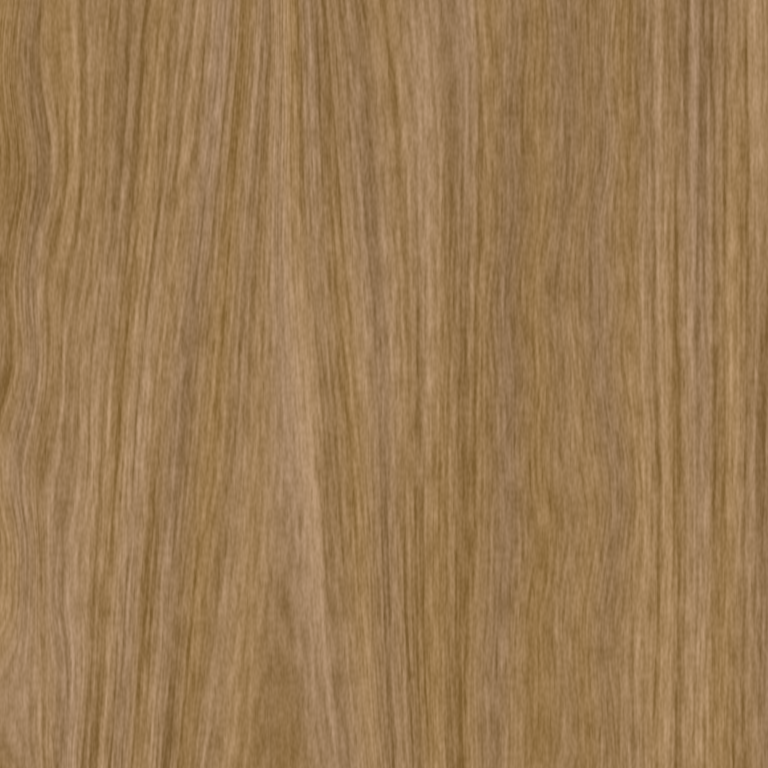
A WebGL 2 fragment shader for this texture:

```glsl
#version 300 es
precision highp float;

uniform vec2 u_resolution;
out vec4 fragColor;

// Unit gradient vector for a lattice cell
vec2 latticeGradient(ivec2 cell) {
    uint h = uint(cell.x) * 1597334677u ^ uint(cell.y) * 3812015801u;
    h = (h ^ (h >> 15u)) * 2246822519u;
    h = (h ^ (h >> 13u)) * 3266489917u;
    h ^= h >> 16u;
    float angle = float(h & 65535u) / 65536.0 * 6.28318;
    return vec2(cos(angle), sin(angle));
}

// Gradient noise, roughly -0.7 to 0.7
float gradientNoise(vec2 p) {
    vec2 base = floor(p);
    vec2 f = p - base;
    ivec2 cell = ivec2(base);
    vec2 w = f * f * f * (f * (f * 6.0 - 15.0) + 10.0);
    float a = dot(latticeGradient(cell), f);
    float b = dot(latticeGradient(cell + ivec2(1, 0)), f - vec2(1, 0));
    float c = dot(latticeGradient(cell + ivec2(0, 1)), f - vec2(0, 1));
    float d = dot(latticeGradient(cell + ivec2(1, 1)), f - vec2(1, 1));
    return mix(mix(a, b, w.x), mix(c, d, w.x), w.y);
}

float gaussian(float x, float width) {
    return exp(-x * x / (width * width));
}

void main() {
    vec2 uv = gl_FragCoord.xy / min(u_resolution.x, u_resolution.y);
    float x = uv.x, y = uv.y;

    // Zones: curly figure at the left, calm board right of the middle
    float curly = 1.0 - smoothstep(0.0, 0.15, x);
    float calm = smoothstep(0.6, 0.69, x) * (1.0 - smoothstep(0.79, 0.86, x));

    // Grain coordinate: lines lean towards a central arch, then run straight
    float side = x - 0.365 + 0.012 * gradientNoise(vec2(x * 4.0, y * 2.5) + 7.3);
    float spread = sqrt(side * side + 0.0003);
    float lean = (0.05 + 0.06 * smoothstep(0.0, 0.12, spread))
               * (1.0 - smoothstep(0.4, 0.62, x)) * (0.4 + 0.6 * smoothstep(0.0, 0.3, x));
    float rise = lean * (y - 0.5);
    float grain = side + rise * side / spread;
    grain += 0.06 * (curly + 0.4 * calm) * gradientNoise(vec2(x * 9.0, y * 5.0) + 31.7);

    // Broad tone and growth bands
    float tone = 0.5 - 0.09 * calm;
    tone += 0.25 * gradientNoise(vec2(grain * 7.0, y * 0.9) + 3.1);
    tone += 0.34 * gradientNoise(vec2(grain * 34.0, y * 1.3) + 11.9) * (1.0 - 0.5 * calm);
    tone += 0.3 * curly * gradientNoise(vec2(x * 9.0, y * 7.0) + 17.4);

    // Pale arch with a dark tongue and a dark vein beside it
    tone += 0.12 * gaussian(grain, 0.04);
    tone -= 0.3 * (1.0 - smoothstep(0.002, 0.016, spread + rise));
    tone -= 0.2 * gaussian(grain - 0.046, 0.008) * (0.7 + gradientNoise(vec2(4.6, y * 3.0)));

    // Fine growth lines, sharpened on their dark side
    float lines = 0.36 * gradientNoise(vec2(grain * 72.0, y * 1.5) + 23.2)
                + 0.46 * gradientNoise(vec2(grain * 145.0, y * 2.2) + 41.6);
    lines -= 0.1 * smoothstep(0.06, 0.2, -lines);
    tone += lines * (1.0 - 0.7 * calm) * (1.0 - 0.5 * curly) * (1.0 - 0.4 * gaussian(grain, 0.07));

    // Short fibres and pores
    tone += 0.4 * gradientNoise(vec2(grain * 235.0, y * 17.0) + 53.8);
    tone += 0.26 * gradientNoise(vec2(x * 170.0, y * 34.0) + 67.5);
    tone += 0.24 * gradientNoise(vec2(x * 290.0, y * 120.0) + 79.1);
    float pores = gradientNoise(vec2(x * 190.0, y * 26.0) + 97.3);
    tone -= 0.16 * smoothstep(0.28, 0.5, pores);

    // Golden brown ramp with a faint greyish drift
    vec3 color = mix(vec3(0.5, 0.38, 0.222), vec3(0.708, 0.578, 0.438), clamp(tone, -0.1, 1.1));
    color += vec3(-0.02, -0.01, 0.035) * gradientNoise(vec2(grain * 24.0, y * 1.1) + 89.4);
    fragColor = vec4(color, 1.0);
}
```
